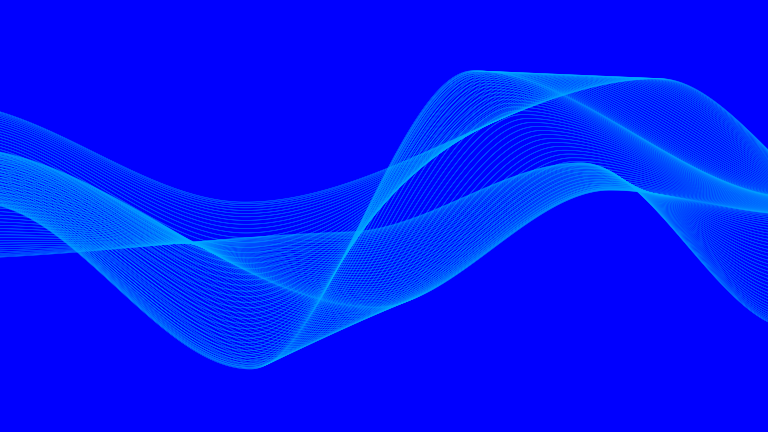
Give the GLSL for this background, as a Shadertoy shader.

```glsl
// Draws a twisting ribbon of fine pale lines over a pure blue field.

// Cubic through two keys (x, height, slope); returns height and slope at x.
vec2 hermite(vec3 a, vec3 b, float x) {
    float span = b.x - a.x;
    float t = (x - a.x) / span;
    float rise = b.y - a.y;
    float c1 = span * a.z;
    float c2 = 3.0 * rise - span * (2.0 * a.z + b.z);
    float c3 = span * (a.z + b.z) - 2.0 * rise;
    return vec2(a.y + t * (c1 + t * (c2 + t * c3)),
                (c1 + t * (2.0 * c2 + 3.0 * t * c3)) / span);
}

// One strand: left end, trough, crest, right end.
vec2 strand(vec3 left, vec3 trough, vec3 crest, vec3 right, float x) {
    if (x < trough.x) return hermite(left, trough, x);
    if (x < crest.x) return hermite(trough, crest, x);
    return hermite(crest, right, x);
}

void mainImage(out vec4 fragColor, in vec2 fragCoord) {
    vec2 p = fragCoord / iResolution.xy * vec2(16.0 / 9.0, 1.0);
    float pixel = 1.2 / iResolution.y;
    float lineWidth = 0.00115;

    // Keys of the four guide strands, in canvas heights.
    vec3 left[4] = vec3[4](vec3(0.0, 0.741, -0.3), vec3(0.0, 0.523, -0.25),
                           vec3(0.0, 0.648, -0.2), vec3(0.0, 0.405, 0.05));
    vec3 trough[4] = vec3[4](vec3(0.567, 0.532, 0.0), vec3(0.58, 0.146, 0.0),
                             vec3(0.868, 0.289, 0.0), vec3(0.81, 0.463, 0.03));
    vec3 crest[4] = vec3[4](vec3(1.525, 0.818, 0.0), vec3(1.095, 0.836, 0.0),
                            vec3(1.412, 0.56, 0.0), vec3(1.345, 0.623, 0.0));
    vec3 right[4] = vec3[4](vec3(1.778, 0.653, -1.0), vec3(1.778, 0.549, -0.2),
                            vec3(1.778, 0.507, -0.1), vec3(1.778, 0.255, -0.5));

    // Blend from each guide to the next and layer the thin strands.
    const int STEPS = 40;
    float uncovered = 1.0;
    for (int i = 0; i <= 3 * STEPS; i++) {
        int g = min(i / STEPS, 2);
        float t = float(i - g * STEPS) / float(STEPS);
        t = mix(t, smoothstep(0.0, 1.0, t), 0.7);
        vec2 s = strand(mix(left[g], left[g + 1], t),
                        mix(trough[g], trough[g + 1], t),
                        mix(crest[g], crest[g + 1], t),
                        mix(right[g], right[g + 1], t), p.x);
        float dist = abs(p.y - s.x) / sqrt(1.0 + s.y * s.y);
        float coverage = clamp(0.5 * (lineWidth + pixel) - dist,
                               0.0, min(lineWidth, pixel)) / pixel;
        uncovered *= 1.0 - coverage;
    }

    vec3 blue = vec3(0.0, 0.0, 1.0);
    vec3 skyLine = vec3(0.0, 0.68, 1.0);
    fragColor = vec4(mix(skyLine, blue, uncovered), 1.0);
}
```
